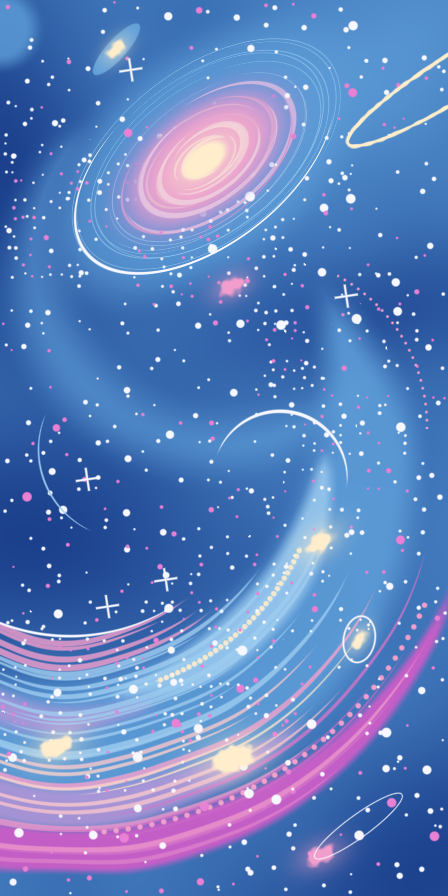
Reproduce this background procedurally as a Shadertoy shader.

```glsl
// Painted night sky: a tilted pink spiral galaxy above a sweeping blue and magenta star stream.
const float TAU = 6.2832;
const vec3 DEEP = vec3(.10, .24, .54), MID = vec3(.23, .44, .71), SKY = vec3(.37, .62, .85);
const vec3 PALE = vec3(.62, .80, .94), LILAC = vec3(.71, .59, .85), MAGENTA = vec3(.77, .37, .78);
const vec3 PINK = vec3(.95, .62, .80), CREAM = vec3(1, .93, .80), WHITE = vec3(.97, .97, 1);
const vec2 GALAXY = vec2(.456, 1.643), HUB = vec2(.156, 1.01);

float hash(vec2 p) {
  p = fract(p * vec2(.1031, .1137));
  p += dot(p, p.yx + 33.33);
  return fract((p.x + p.y) * p.x);
}

float corner(vec2 cell, vec2 f) {
  float a = TAU * hash(cell + 57.);
  return dot(vec2(cos(a), sin(a)), f);
}

float gradientNoise(vec2 p) {
  vec2 i = floor(p), f = fract(p), u = f * f * (3. - 2. * f), e = vec2(1, 0);
  return mix(mix(corner(i, f), corner(i + e, f - e), u.x),
    mix(corner(i + e.yx, f - e.yx), corner(i + 1., f - 1.), u.x), u.y);
}

vec2 turn(vec2 p, float a) {
  return vec2(cos(a) * p.x + sin(a) * p.y, cos(a) * p.y - sin(a) * p.x);
}

float fill(float d, float soft) { return 1. - smoothstep(-soft, soft, d); }

float glow(vec2 p, vec2 c, float tilt, vec2 size) {
  vec2 q = turn(p - c, tilt) / size;
  return exp(-dot(q, q));
}

float ellipse(vec2 p, vec2 c, float tilt, vec2 size) {
  vec2 q = turn(p - c, tilt) / size;
  float k = length(q);
  return k * (k - 1.) / max(length(q / size), .001);
}

// Signed angle from "mid": zero points down, positive to the right
float angleFrom(vec2 d, float mid) {
  return mod(atan(d.x, -d.y) - mid + TAU / 2., TAU) - TAU / 2.;
}

// Brush stroke along a circle, tapered at both ends
float arc(vec2 p, float r, float mid, float span, float w, float soft) {
  float a = angleFrom(p, mid) / span, taper = max(1. - a * a, 0.);
  return fill(abs(length(p) - r) - w * taper, soft) * smoothstep(0., .3, taper);
}

// String of round beads along a circle
float beads(vec2 p, float r, float mid, float span, float gap, float size, float soft) {
  float a = angleFrom(p, mid), along = (fract(a * r / gap) - .5) * gap;
  return fill(length(vec2(along, length(p) - r)) - size, soft) * step(abs(a), span);
}

// Scattered stars: coverage and colour choice
vec2 stars(vec2 p, float scale, float amount, float size, float soft) {
  vec2 cell = floor(p * scale), seed = cell + scale * 7.;
  vec2 at = (cell + .25 + .5 * vec2(hash(seed + 3.), hash(seed + 19.))) / scale;
  float d = length(p - at) - size * mix(.5, 1., hash(seed + 41.));
  return vec2(fill(d, soft) * step(hash(seed + 71.), amount), hash(seed + 97.));
}

vec3 skyBase(vec2 p, float n) {
  vec3 c = mix(MID, SKY, .15 + .3 * n);
  c = mix(c, DEEP, .95 * glow(p, vec2(0, 1.62), .3, vec2(.25, .46)));
  c = mix(c, DEEP, .95 * glow(p, vec2(.05, .8), -.1, vec2(.46, .27)));
  c = mix(c, DEEP, .65 * glow(p, vec2(.85, 1.3), .2, vec2(.36, .15)));
  c = mix(c, DEEP, .9 * glow(p, vec2(.95, .05), .6, vec2(.55, .27)));
  c = mix(c, SKY, .75 * glow(p, vec2(.85, 1.85), .7, vec2(.34, .2)));
  c = mix(c, SKY, .6 * arc(p - vec2(.495, 1.427), .42, -.7, 1.7, .06, .06));
  return mix(c, SKY, .8 * fill(length(p - vec2(0, 1.935)) - .08, .025));
}

vec3 stream(vec3 c, vec2 p, float n, float px) {
  vec2 q = p + .025 * n;
  c = mix(c, SKY, .85 * arc(q, .66, .6, 1.6, .15, .05));
  c = mix(c, PALE, .8 * arc(q, .57, .85, .72, .05, .018));
  c = mix(c, LILAC, .8 * arc(q, .61, -.3, .65, .035, .025));
  c = mix(c, LILAC, .85 * arc(q, .81, -.1, .85, .05, .02));
  c = mix(c, MAGENTA, arc(q, .915, -.1, 1.4, .05, .012));
  // Fine strokes, coloured from the inner to the outer edge
  for (float i = 0.; i < 30.; i++) {
    float h = hash(vec2(i, 5)), r = mix(.42, .95, (i + h) / 30.);
    vec3 ink = r < .49 ? PINK : r < .7 ? PALE : mix(r < .82 ? CREAM : MAGENTA, PINK, h);
    float mid = r < .49 ? -.2 : mix(-.2, .7, hash(vec2(i, 9)));
    c = mix(c, ink, .8 * arc(q, r, mid, .45 + .5 * h, .002 + .006 * h, px));
  }
  c = mix(c, WHITE, arc(p, .43, -.1, .7, .003, px));
  c = mix(c, CREAM, .9 * beads(p, .565, .75, .4, .014, .006, px));
  return mix(c, PINK, beads(p, .87, .6, .55, .027, .006, px));
}

vec3 galaxy(vec3 c, vec2 q, float px) {
  float k = length(q);
  c = mix(c, SKY, .75 * fill(k - .39, .1));
  c = mix(c, LILAC, .8 * fill(k - .22, .08));
  c = mix(c, PINK, .9 * fill(k - .17, .06));
  for (float i = 0.; i < 26.; i++) {
    float h = hash(vec2(i, 31)), r = .06 + .0115 * i;
    bool disc = r < .24;
    vec3 ink = disc ? mix(mix(CREAM, MAGENTA, r * 3.), WHITE, h * .5) : PALE;
    vec2 shift = .025 * vec2(h - .5, hash(vec2(i, 37)) - .5);
    float w = disc ? .002 + .006 * h : .001;
    c = mix(c, ink, .75 * arc(q - shift, r, TAU * hash(vec2(i, 43)), 1. + 1.6 * h, w, px));
  }
  c = mix(c, WHITE, arc(q, .335, -.9, 2., .004, px));
  c = mix(c, CREAM, .7 * exp(-k * k / .008));
  return mix(c, CREAM, fill(k - .055, .012));
}

void mainImage(out vec4 fragColor, in vec2 fragCoord) {
  float px = 2. / iResolution.y;
  vec2 p = fragCoord * px, disc = turn(p - GALAXY, .66) / vec2(1, .56);
  float n = gradientNoise(p * 3.5), band = (length(p - HUB) - .55) / .2;
  vec3 c = galaxy(stream(skyBase(p, n), p - HUB, n, px), disc, px);
  // Star dust, dense near the stream
  for (float i = 0.; i < 3.; i++) {
    float amount = i < 2. ? .3 - .1 * i : .05 + .25 * exp(-band * band);
    vec2 s = stars(p, 12. * exp2(i), amount, .011 / (1. + .8 * i), px);
    c = mix(c, s.y > .76 ? vec3(.91, .5, .83) : WHITE, s.x * smoothstep(.16, .24, length(disc)));
  }
  // Luminous knots: position, tilt, length
  vec4 knots[7] = vec4[7](vec4(.26, 1.89, .84, .028), vec4(.516, 1.36, .5, .035),
    vec4(.52, .307, .3, .06), vec4(.125, .333, .4, .045), vec4(.716, .79, .7, .04),
    vec4(.802, .573, 1, .026), vec4(.716, .091, .4, .04));
  c = mix(c, SKY, fill(ellipse(p, knots[0].xy, .84, vec2(.075, .022)), px));
  float rough = .012 * gradientNoise(p * 55.);
  for (int i = 0; i < 7; i++) {
    vec4 k = knots[i];
    vec3 ink = i % 5 == 1 ? PINK : CREAM;
    c = mix(c, ink, .45 * glow(p, k.xy, k.z, k.w * vec2(1.5, .9)));
    c = mix(c, ink, fill(ellipse(p, k.xy, k.z, k.w * vec2(.8, .45)) + rough, .006));
  }
  // Looping trails
  c = mix(c, CREAM, fill(abs(ellipse(p, vec2(1.04, 1.844), .56, vec2(.31, .05))) - .004 + .2 * rough, px));
  c = mix(c, WHITE, fill(abs(ellipse(p, vec2(.8, .156), .63, vec2(.12, .025))) - .001, px));
  c = mix(c, WHITE, fill(abs(ellipse(p, knots[5].xy, 1.4, vec2(.052, .035))) - .002, px));
  c = mix(c, WHITE, arc(p - vec2(.625, .932), .15, 2.9, 1.5, .004, px));
  c = mix(c, PALE, arc(p - vec2(.286, .997), .2, -1.2, .8, .002, px));
  c = mix(c, PINK, beads(p - vec2(.573, 1.05), .38, 2.1, .55, .018, .003, px));
  // Four-pointed sparkles
  vec2 sparkles[5] = vec2[5](vec2(.292, 1.844), vec2(.773, 1.339), vec2(.195, .93),
    vec2(.37, .706), vec2(.24, .646));
  for (int i = 0; i < 5; i++) {
    vec2 q = abs(turn(p - sparkles[i], .15));
    c = mix(c, WHITE, fill(max(min(q.x, q.y) - .0025, max(q.x, q.y) - .026), px));
  }
  fragColor = vec4(c, 1);
}
```
